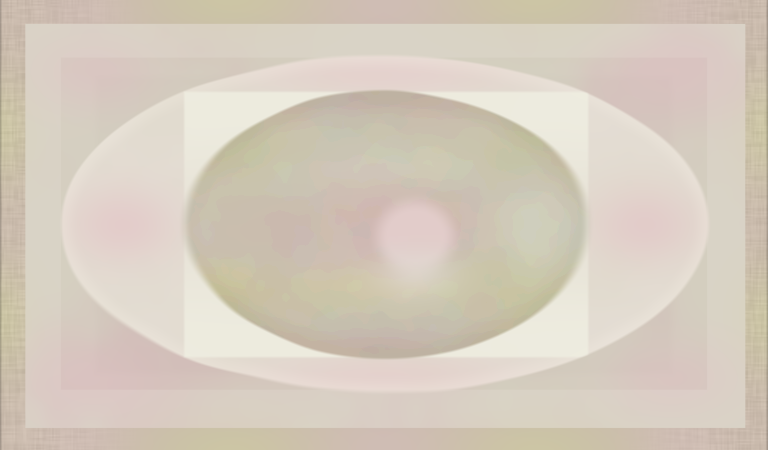
Write a WebGL 2 fragment shader that draws this background.

```glsl
#version 300 es
precision highp float;

uniform vec2 u_resolution;
out vec4 outColor;

const vec3 TAN = vec3(0.79, 0.73, 0.675);
const vec3 MAUVE = vec3(0.80, 0.72, 0.70);
const vec3 ROSE = vec3(0.89, 0.785, 0.785);
const vec3 OLIVE = vec3(0.80, 0.78, 0.64);
const vec3 SAGE = vec3(0.83, 0.81, 0.75);
const vec3 BLUSH = vec3(0.85, 0.80, 0.78);
const vec3 PEARL = vec3(0.90, 0.87, 0.84);
const vec3 CREAM = vec3(0.935, 0.93, 0.88);

float hash(vec2 p) {
  p = fract(p * vec2(123.34, 345.45));
  p += dot(p, p + 34.3);
  return fract(p.x * p.y);
}

float noise(vec2 p) {
  vec2 i = floor(p), f = fract(p);
  f = f * f * (3.0 - 2.0 * f);
  return mix(mix(hash(i), hash(i + vec2(1, 0)), f.x),
             mix(hash(i + vec2(0, 1)), hash(i + vec2(1, 1)), f.x), f.y);
}

float fbm(vec2 p) {
  float sum = 0.0, amp = 0.5;
  for (int i = 0; i < 4; i++) {
    sum += amp * noise(p);
    p = p * 2.03 + 7.1;
    amp *= 0.5;
  }
  return sum;
}

float boxDist(vec2 p, vec2 halfSize) {
  vec2 d = abs(p) - halfSize;
  return length(max(d, 0.0)) + min(max(d.x, d.y), 0.0);
}

float ellipseDist(vec2 p, vec2 radii) {
  float k = length(p / radii);
  return k * (k - 1.0) / max(length(p / (radii * radii)), 0.001);
}

float cover(float dist, float soft) {
  return 1.0 - smoothstep(-soft, soft, dist);
}

float glow(vec2 p, vec2 center, vec2 radii) {
  vec2 d = (p - center) / radii;
  return exp(-dot(d, d));
}

// Flat colour steps with wandering painterly contours
vec3 posterize(vec3 col, vec2 p, float levels) {
  vec3 drift = vec3(fbm(p * 9.0), fbm(p * 9.0 + 5.0), fbm(p * 9.0 + 11.0)) - 0.5;
  return (floor((col + 0.06 * drift) * levels) + 0.5) / levels;
}

// Olive stains shared by the margin and the frame
float stains(vec2 m) {
  return min(1.0, glow(m, vec2(0.34, 0.51), vec2(0.20, 0.10))
                + glow(m, vec2(0.86, 0.21), vec2(0.09, 0.12)));
}

// Tan outer margin with a faint weave
vec3 margin(vec2 p) {
  vec2 m = abs(p);
  vec3 col = mix(TAN, MAUVE + 0.02, 0.8 * glow(m, vec2(0.0, 0.5), vec2(0.22, 0.1)));
  col = mix(col, MAUVE + 0.02, 0.7 * glow(m, vec2(0.64, 0.48), vec2(0.12, 0.08)));
  col = mix(col, OLIVE, 0.85 * stains(m));
  float weave = noise(p * vec2(30.0, 280.0)) + noise(p * vec2(280.0, 30.0)) - 1.0;
  return col + 0.04 * weave * smoothstep(0.5, 0.82, m.x);
}

// Soft panel colours, rosy towards the corners
vec3 panel(vec2 p) {
  vec2 m = abs(p);
  vec3 col = mix(MAUVE + 0.03, SAGE, smoothstep(0.25, 0.55, fbm(p * 3.0 + 4.0)));
  col = mix(col, SAGE, 0.8 * glow(m, vec2(0.72, 0.16), vec2(0.14, 0.12)));
  col = mix(col, SAGE, 0.6 * glow(m, vec2(0.28, 0.40), vec2(0.18, 0.07)));
  col = mix(col, OLIVE + 0.03, 0.5 * stains(m));
  return mix(col, ROSE - 0.03, 0.7 * glow(m, vec2(0.64, 0.34), vec2(0.15, 0.09)));
}

// Banded oval interior with a pale rose core
vec3 iris(vec2 p, float dist) {
  vec2 q = p + 0.06 * (vec2(fbm(p * 9.0), fbm(p * 9.0 + 9.0)) - 0.5);
  vec3 col = mix(vec3(0.78, 0.76, 0.67), vec3(0.80, 0.785, 0.72), fbm(q * vec2(6.0, 9.0)));
  col = mix(col, SAGE - 0.01, 0.8 * glow(q, vec2(0.08, 0.11), vec2(0.26, 0.06)));
  col = mix(col, OLIVE + 0.01, 0.8 * glow(q, vec2(0.0, -0.13), vec2(0.5, 0.05)));
  col = mix(col, OLIVE - 0.03, 0.7 * glow(abs(q), vec2(0.32, 0.16), vec2(0.13, 0.08)));
  col = mix(col, MAUVE, 0.8 * glow(q, vec2(-0.18, -0.01), vec2(0.28, 0.07)));
  col = mix(col, MAUVE - 0.02, 0.8 * glow(abs(q), vec2(-0.02, 0.26), vec2(0.20, 0.055)));
  col = mix(col, SAGE, 0.75 * glow(q, vec2(0.33, 0.0), vec2(0.07, 0.10)));
  float rim = mix(0.25, 0.65, smoothstep(0.05, 0.25, abs(p.y)));
  col -= rim * vec3(0.05, 0.06, 0.075) * smoothstep(-0.06, 0.0, dist);

  // Dusky halo, then flat steps over the whole interior
  float halo = ellipseDist(q - vec2(0.05, 0.0), vec2(0.17, 0.10));
  col = mix(col, MAUVE, 0.7 * cover(halo, 0.06));
  col = mix(col, vec3(0.83, 0.71, 0.70), 0.8 * glow(q, vec2(-0.01, 0.01), vec2(0.075, 0.06)));
  col = mix(col, posterize(col, p, 45.0), 0.75);

  // Pale fall of light below the core
  col = mix(col, PEARL - 0.02, 0.7 * glow(p, vec2(0.07, -0.11), vec2(0.09, 0.05)));
  float core = cover(ellipseDist(p - vec2(0.070, -0.025), vec2(0.083, 0.076)), 0.025);
  vec3 coreCol = mix(vec3(0.89, 0.845, 0.825), vec3(0.90, 0.815, 0.81), smoothstep(-0.10, -0.02, p.y));
  return mix(col, coreCol, 0.85 * core);
}

void main() {
  vec2 p = (gl_FragCoord.xy - 0.5 * u_resolution) / u_resolution.y;
  vec2 m = abs(p);
  float edge = max(0.0015, 0.6 / u_resolution.y);
  float wobble = 0.008 * (noise(p * 7.0) - 0.5);

  // Nested rectangular frames
  vec3 surface = panel(p);
  vec3 col = margin(p);
  col = mix(col, mix(surface, PEARL, 0.3), cover(boxDist(p - vec2(0.003, -0.002), vec2(0.80, 0.449)), edge));
  float inset = cover(boxDist(p - vec2(0.0, 0.003), vec2(0.718, 0.369)), edge);
  col = mix(col, surface - 0.005, inset * mix(0.5, 1.0, noise(p * 4.0 + 3.0)));
  col -= 0.008 * cover(boxDist(p, vec2(0.64, 0.33)), 0.012);

  // Large pale oval with rosy sides
  vec3 oval = mix(PEARL, SAGE + 0.04, fbm(p * 4.0));
  oval = mix(oval, ROSE, 0.8 * glow(m, vec2(0.58, 0.0), vec2(0.12, 0.085)));
  oval = mix(oval, ROSE + 0.01, 0.6 * glow(m, vec2(0.0, 0.335), vec2(0.28, 0.05)));
  float ovalDist = ellipseDist(p - vec2(0.0, 0.002), vec2(0.72, 0.373)) + wobble;
  oval += 0.02 * smoothstep(-0.04, 0.0, ovalDist);
  float ovalMask = cover(ovalDist, mix(0.002, 0.008, noise(p * 5.0 + 2.0)));
  col = mix(col, oval, ovalMask);

  // Cream block holding the inner oval
  vec2 c = p - vec2(0.005, 0.001);
  float block = cover(boxDist(c, vec2(0.449, 0.295)), 0.004);
  float corners = smoothstep(0.05, 0.25, m.y);
  col = mix(col, CREAM, mix(0.5, 0.88, corners) * ovalMask * block);
  float irisDist = ellipseDist(c, vec2(0.446, 0.296)) + wobble;
  col = mix(col, iris(p, irisDist), cover(irisDist, mix(0.016, 0.004, corners)));

  // Thin dark rim at the canvas sides
  float side = 0.5 * u_resolution.x / u_resolution.y - m.x;
  col *= 1.0 - 0.2 * cover(side - 0.003, 0.003);
  outColor = vec4(clamp(col, 0.0, 1.0), 1.0);
}
```
